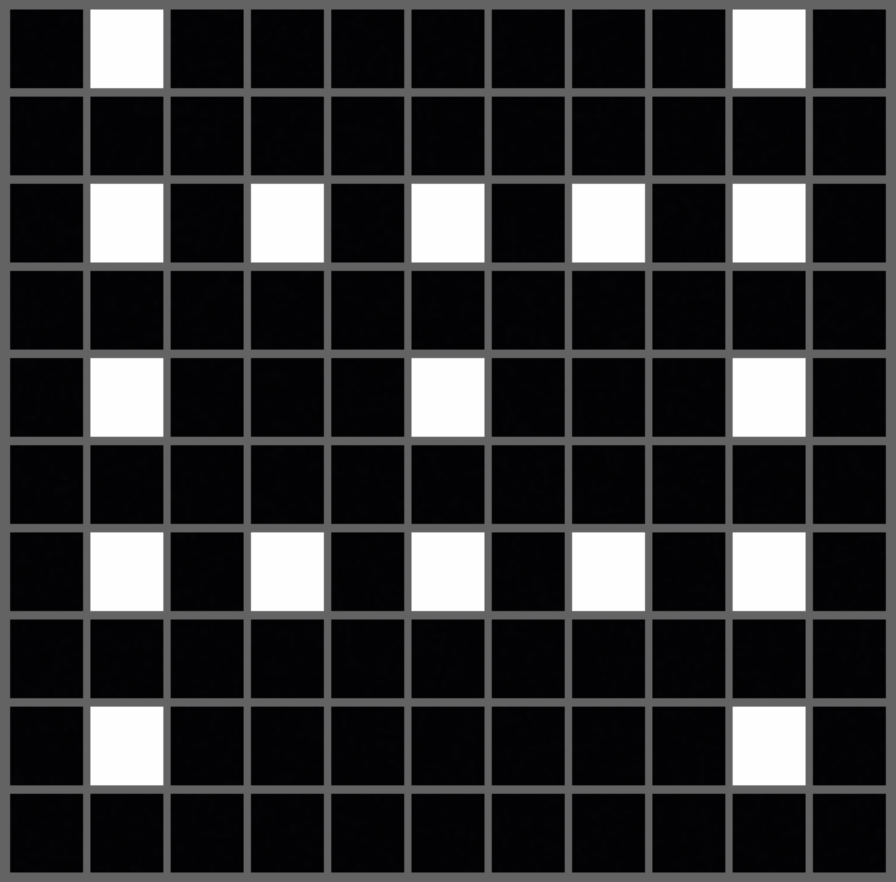
Reproduce this pattern procedurally as a Shadertoy shader.

```glsl
const vec2 GRID = vec2(11.0, 10.0);          // columns, rows
const vec2 PITCH = vec2(0.0896, 0.0988);     // cell spacing in canvas units
const vec2 HALF_TILE = vec2(0.0407, 0.0446);
const float SOFTNESS = 0.0011;
const float GRAIN_AMOUNT = 0.012;
const vec2 GRAIN_SCALE = vec2(110.0, 190.0);
const vec3 GROUT = vec3(0.39);
const vec3 DARK = vec3(0.006, 0.005, 0.012);
const vec3 LIGHT = vec3(0.995);

float hash(vec2 p) {
    p = fract(p * vec2(0.1031, 0.1137));
    p += dot(p, p.yx + 33.33);
    return fract((p.x + p.y) * p.x * 57.0);
}

float noise(vec2 p) {
    vec2 i = floor(p), f = fract(p);
    f = f * f * (3.0 - 2.0 * f);
    float low = mix(hash(i), hash(i + vec2(1, 0)), f.x);
    float high = mix(hash(i + vec2(0, 1)), hash(i + vec2(1, 1)), f.x);
    return mix(low, high, f.y);
}

// Lit tiles mirror about the fifth column and the fifth row from the top
bool isLit(vec2 cell) {
    float dx = abs(cell.x - 5.0);
    float dy = abs(GRID.y - 1.0 - cell.y - 4.0);
    if (mod(dx, 2.0) > 0.5 || mod(dy, 2.0) > 0.5) return false;
    if (dx > 3.0) return dx < 5.0 && dy < 5.0;
    if (dx > 1.0) return dy > 1.0 && dy < 3.0;
    return dy < 3.0;
}

void mainImage(out vec4 fragColor, in vec2 fragCoord) {
    vec2 uv = fragCoord / iResolution.xy;

    // Centred grid
    vec2 gridPos = (uv - 0.5) / PITCH + 0.5 * GRID;
    vec2 cell = clamp(floor(gridPos), vec2(0.0), GRID - 1.0);
    vec2 local = (gridPos - cell - 0.5) * PITCH;

    // Tile coverage with smooth edges
    vec2 feather = max(vec2(SOFTNESS), 0.5 / iResolution.xy);
    vec2 inside = 1.0 - smoothstep(-feather, feather, abs(local) - HALF_TILE);
    float coverage = inside.x * inside.y;

    // Faint weave on the dark tiles
    float grain = noise(uv * GRAIN_SCALE) * noise(uv * GRAIN_SCALE.yx + 17.0);
    vec3 tile = isLit(cell) ? LIGHT : DARK + GRAIN_AMOUNT * grain;

    fragColor = vec4(mix(GROUT, tile, coverage), 1.0);
}
```
